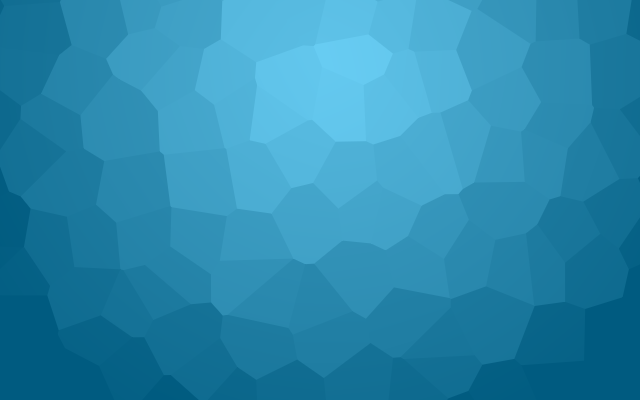
Give the GLSL for this background, as a Shadertoy shader.

```glsl
// A mosaic of irregular blue facets, lit by a soft glow near the top centre.
// Jittered cellular noise makes the facets; each takes its colour from a
// radial gradient read close to its own site, so the glow breaks into steps.

const vec3 DEEP_BLUE = vec3(0.0, 0.357, 0.5);
const vec3 SKY_BLUE = vec3(0.405, 0.80, 0.95);
const vec2 GLOW_CENTRE = vec2(0.02, 0.33);
const float CELL_SIZE = 0.13;
const float JITTER = 0.88;
const float INNER_SHADING = 0.15;
const float TONE_VARIATION = 0.05;

// Two random values in 0..1 for a grid cell
vec2 hash2(vec2 cell) {
    vec3 h = fract(vec3(cell.xyx) * vec3(0.1031, 0.1030, 0.0973));
    h += dot(h, h.yzx + 33.33);
    return fract((h.xx + h.yz) * h.zy);
}

// Jittered site inside a grid cell, in grid units
vec2 siteOf(vec2 cell) {
    return cell + 0.5 + JITTER * (hash2(cell + 71.0) - 0.5);
}

// Radial light, fading almost linearly with distance
vec3 glowColor(vec2 p, float toneShift) {
    float light = 1.075 - 1.125 * distance(p, GLOW_CENTRE);
    return mix(DEEP_BLUE, SKY_BLUE, clamp(light + toneShift, 0.0, 1.0));
}

// Nearly flat colour of the facet around one site
vec3 facetColor(vec2 p, vec2 cell) {
    vec2 site = siteOf(cell) * CELL_SIZE;
    float toneShift = TONE_VARIATION * (hash2(cell + 19.0).x - 0.5);
    return glowColor(mix(site, p, INNER_SHADING), toneShift);
}

// Grid cells owning the nearest and second nearest sites
void nearestCells(vec2 g, out vec2 first, out vec2 second) {
    vec2 base = floor(g);
    float d1 = 1e5;
    float d2 = 1e5;
    first = base;
    second = base;
    for (int y = -2; y <= 2; y++) {
        for (int x = -2; x <= 2; x++) {
            vec2 cell = base + vec2(x, y);
            vec2 offset = siteOf(cell) - g;
            float d = dot(offset, offset);
            if (d < d1) {
                d2 = d1;
                second = first;
                d1 = d;
                first = cell;
            } else if (d < d2) {
                d2 = d;
                second = cell;
            }
        }
    }
}

// Distance from g to the edge shared by two sites
float edgeDistance(vec2 g, vec2 a, vec2 b) {
    return dot(0.5 * (a + b) - g, normalize(b - a));
}

void mainImage(out vec4 fragColor, in vec2 fragCoord) {
    // Centred coordinates, one unit per canvas height
    vec2 p = (fragCoord - 0.5 * iResolution.xy) / iResolution.y;
    vec2 g = p / CELL_SIZE;

    vec2 first, second;
    nearestCells(g, first, second);

    // Blend across the shared edge over about one pixel
    float edge = edgeDistance(g, siteOf(first), siteOf(second)) * CELL_SIZE;
    float coverage = clamp(0.5 + edge * iResolution.y, 0.0, 1.0);
    vec3 color = mix(facetColor(p, second), facetColor(p, first), coverage);

    fragColor = vec4(color, 1.0);
}
```
